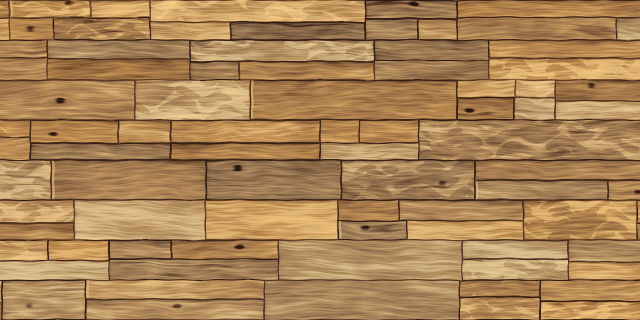
Write a WebGL 2 fragment shader that draws this texture.

```glsl
#version 300 es
precision highp float;
uniform vec2 u_resolution;
out vec4 fragColor;

float hash(vec2 p) {
  vec3 q = fract(p.xyx * vec3(0.1031, 0.1030, 0.0973));
  q += dot(q, q.yzx + 33.33);
  return fract((q.x + q.y) * q.z);
}

// Distance to the nearest scattered point
float cells(vec2 p) {
  vec2 base = floor(p);
  float nearest = 4.0;
  for (int y = -1; y <= 1; y++)
    for (int x = -1; x <= 1; x++) {
      vec2 c = base + vec2(x, y);
      vec2 d = c + vec2(hash(c), hash(c + 57.3)) - p;
      nearest = min(nearest, dot(d, d));
    }
  return sqrt(nearest);
}

// Horizontal position of the i-th joint in a band
float joint(float i, float band) {
  return (i + 0.6 * (hash(vec2(i + 20.0, band)) - 0.5) + hash(vec2(band, 91.0))) * 0.48;
}

// Bounds of the plank under q; returns its identity
vec2 findPlank(vec2 q, out vec2 lo, out vec2 hi) {
  float band = floor(q.y * 8.0);
  float i = floor(q.x / 0.48 - hash(vec2(band, 91.0)));
  if (q.x < joint(i, band)) i--;
  else if (q.x >= joint(i + 1.0, band)) i++;
  lo = vec2(joint(i, band), band / 8.0);
  hi = vec2(joint(i + 1.0, band), (band + 1.0) / 8.0);
  vec2 id = vec2(i + 20.0, band * 4.0 + 7.0);
  if (hash(id + 3.7) > 0.3) {
    float seam = mix(lo.y, hi.y, 0.42 + 0.16 * hash(id + 8.1));
    if (q.y < seam) hi.y = seam;
    else { lo.y = seam; id.y += 1.0; }
    if (hash(id + 11.9) > 0.6) {
      float cut = mix(lo.x, hi.x, 0.25 + 0.5 * hash(id + 14.3));
      if (q.x < cut) hi.x = cut;
      else { lo.x = cut; id.y += 2.0; }
    }
  }
  return id;
}

vec3 woodRamp(float tone) {
  vec3 ramp[6] = vec3[6](
    vec3(0.16, 0.09, 0.06), vec3(0.35, 0.23, 0.15), vec3(0.50, 0.36, 0.23),
    vec3(0.62, 0.47, 0.31), vec3(0.73, 0.57, 0.36), vec3(0.84, 0.71, 0.49));
  vec3 col = ramp[0];
  for (int k = 1; k < 6; k++)
    col = mix(col, ramp[k], clamp(tone - float(k - 1), 0.0, 1.0));
  return col * (1.0 + 0.07 * max(tone - 5.0, 0.0));
}

void main() {
  float px = 1.0 / u_resolution.y;
  vec2 p = gl_FragCoord.xy * px;
  vec2 q = p + 0.0009 * vec2(sin(p.y * 90.0), sin(p.x * 23.0) + sin(p.x * 61.0 + p.y * 9.0));

  vec2 lo, hi;
  vec2 id = findPlank(q, lo, hi);
  float shade = hash(id + 21.1), rough = hash(id + 31.7), worn = hash(id + 41.3);
  float depth = hash(id + 51.9), hue = hash(id + 61.2);

  // Knot, bending the grain around it
  vec2 knot = mix(lo, hi, 0.2 + 0.6 * vec2(hash(id + 71.5), hash(id + 81.4)));
  float hasKnot = step(0.8, hash(id + 91.6));
  vec2 toKnot = q - knot;
  float knotDist = length(toKnot * vec2(0.8, 1.4));
  vec2 g = q + vec2(shade * 37.0, rough * 19.0);
  g.y -= hasKnot * toKnot.y * 0.7 * exp(-knotDist * 30.0);

  // Wavy, slightly tilted grain
  g.y += (hue - 0.5) * 0.08 * toKnot.x;
  g.y += 0.006 * sin(g.x * 9.0 + shade * 40.0) + 0.002 * sin(g.x * 27.0 + g.y * 40.0);
  float fine = cells(g * vec2(11.0, 165.0)) - 0.45;
  float streak = cells(g * vec2(4.5, 62.0)) - 0.45;
  float broad = cells(g * vec2(3.0, 15.0)) - 0.45;
  vec2 arch = vec2(toKnot.x * 0.16, toKnot.y + 0.006 * sin(q.x * 17.0 + hue * 30.0));
  float rings = sin(length(arch) * 330.0 + broad * 5.0);

  float tone = 3.95 + (shade - 0.5) * 1.9;
  tone += fine * 1.7 + streak * 1.6 + broad * 1.5 + rings * 0.28 * worn;
  tone += 0.12 * sin(g.x * 95.0 + 4.0 * sin(g.y * 50.0)) * rough;
  tone -= 2.2 * smoothstep(0.12, 0.42, streak + broad * 0.4) * smoothstep(0.45, 0.9, rough);

  // Pale flakes on worn planks
  vec2 f = q + 0.012 * vec2(sin(q.y * 95.0 + hue * 9.0), sin(q.x * 42.0));
  float flake = smoothstep(0.5, 0.58, cells(f * vec2(13.0, 36.0) + id) + broad * 0.5);
  tone += 1.1 * flake * smoothstep(0.7, 0.8, worn);
  tone -= hasKnot * 3.0 * smoothstep(0.016, 0.004, knotDist + fine * 0.008);

  // Relief: cast shadow, lit lip, pale sawn end and dark gap
  vec2 a = q - lo, b = hi - q;
  tone -= (0.4 + 1.5 * depth) * exp(-b.y / (0.003 + 0.009 * depth));
  tone -= 0.9 * hue * exp(-a.x / 0.006);
  tone += 0.6 * (1.0 - depth) * exp(-a.y / 0.009);
  float sawnEnd = step(0.86, hash(id + 101.3)) * (1.0 - smoothstep(0.009, 0.009 + px, a.x));
  tone = mix(tone, 5.1, sawnEnd * 0.75);
  float edge = min(min(a.x, a.y), min(b.x, b.y));
  float gapWidth = 0.0002 + 0.0016 * depth;
  float gap = 1.0 - smoothstep(gapWidth, gapWidth + max(px, 0.0025), edge);
  tone = mix(tone, 0.1, gap * (0.65 + 0.35 * rough));

  vec3 col = woodRamp(tone);
  col *= mix(vec3(1.04, 0.98, 0.88), vec3(0.97, 1.0, 1.08), hue);
  fragColor = vec4(col, 1.0);
}
```
